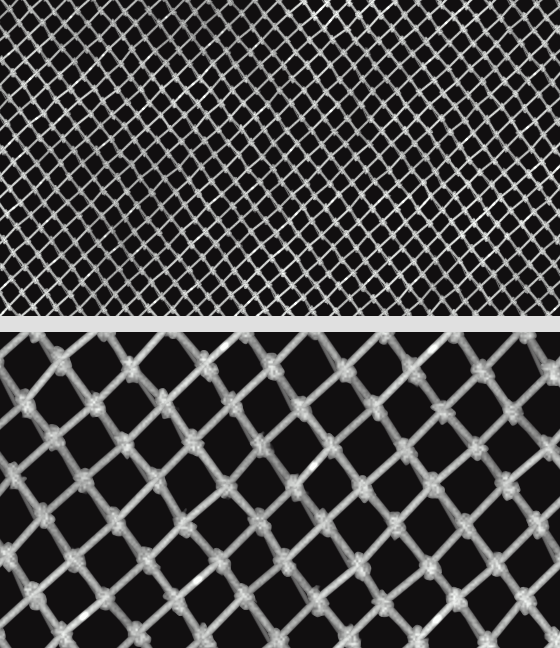
Top: the whole. Bottom: its middle third, enlarged.
Give the GLSL for this texture, as a Shadertoy shader.

```glsl
#define RISING vec2(0.0417, 0.0401)
#define FALLING vec2(0.0324, -0.0414)
#define ANCHOR vec2(0.793, 0.551)
#define JITTER 0.0070
#define WARP 0.010
#define RISING_RADIUS 0.0044
#define FALLING_RADIUS 0.0051
#define KNOT_RADIUS 0.0094
#define GRAIN_SCALE 400.0
#define PATCHINESS 0.32
#define GAP_COLOR vec3(0.066, 0.057, 0.064)
#define STEEL_COLOR vec3(0.87, 0.88, 0.87)

float hash(vec2 p) {
    vec3 q = fract(vec3(p.xyx) * 0.1031);
    q += dot(q, q.yzx + 33.33);
    return fract((q.x + q.y) * q.z);
}

float noise(vec2 p) {
    vec2 cell = floor(p), f = fract(p);
    f = f * f * (3.0 - 2.0 * f);
    float low = mix(hash(cell), hash(cell + vec2(1, 0)), f.x);
    float high = mix(hash(cell + vec2(0, 1)), hash(cell + vec2(1, 1)), f.x);
    return mix(low, high, f.y);
}

// Crossing of two wires: lattice point, sheet distortion, own offset
vec2 knotPosition(vec2 id) {
    vec2 base = ANCHOR + id.x * RISING + id.y * FALLING;
    vec2 bend = vec2(noise(base * 4.0 + 20.0), noise(base * 4.0 + 50.0)) - 0.5;
    vec2 offset = vec2(hash(id + 71.3), hash(id + 139.7)) - 0.5;
    return base + WARP * bend + JITTER * offset;
}

// x: distance to the segment, y: position along it
vec2 segment(vec2 p, vec2 a, vec2 b) {
    vec2 ab = b - a;
    float t = clamp(dot(p - a, ab) / dot(ab, ab), 0.0, 1.0);
    return vec2(length(p - a - ab * t), t);
}

// Rounded metal, bright along the axis and dim at its smooth edge
float metal(float dist, float radius, float tone, float aa) {
    float r = clamp(dist / radius, 0.0, 1.0);
    return tone * (1.0 - 0.58 * r * r) * smoothstep(aa, -aa, dist - radius);
}

void mainImage(out vec4 fragColor, in vec2 fragCoord) {
    vec2 p = fragCoord / iResolution.y;
    float aa = 0.8 / iResolution.y;
    float grain = noise(p * GRAIN_SCALE) - 0.5;
    float lump = noise(p * GRAIN_SCALE * 0.4 + 17.0) - 0.5;
    vec2 home = round(inverse(mat2(RISING, FALLING)) * (p - ANCHOR));
    float light = 0.0;

    for (int j = -1; j <= 1; j++)
    for (int i = -1; i <= 1; i++) {
        vec2 id = home + vec2(i, j);
        vec2 knot = knotPosition(id);
        vec2 upper = knotPosition(id + vec2(1, 0));
        vec2 lower = knotPosition(id + vec2(0, 1));
        float variation = hash(id + 211.0);

        // Straight polished wire with an occasional glint
        vec2 s = segment(p, knot, upper);
        float tone = 0.76 + 0.20 * variation + 0.16 * grain;
        float glint = step(0.9, variation) * smoothstep(0.12, 0.03, abs(s.y - 0.5));
        light = max(light, metal(s.x, RISING_RADIUS, tone + 0.35 * glint, aa));

        // Duller wire, narrowing away from the knot
        s = segment(p, knot, lower);
        float radius = FALLING_RADIUS * (1.1 - 0.3 * s.y);
        tone = 0.60 + 0.24 * hash(id + 307.0) + 0.16 * grain;
        light = max(light, metal(s.x, radius, tone, aa));

        // Dim rear strand fanning out beside the duller wire
        vec2 side = normalize(vec2(FALLING.y, -FALLING.x));
        float fan = mix(0.003, 0.010, hash(id + 401.0));
        s = segment(p, knot, lower + side * fan);
        light = max(light, metal(s.x, FALLING_RADIUS * 0.55, 0.44, aa));

        // Rough knot, drawn out along a steep hook
        vec2 reach = vec2(0.45, -0.89) * mix(0.005, 0.009, variation);
        s = segment(p, knot - reach * 0.6, knot + reach);
        tone = 0.87 + 0.36 * grain;
        light = max(light, metal(s.x + 0.005 * lump, KNOT_RADIUS, tone, aa));
    }

    // Uneven illumination over the sheet
    float patches = noise(p * 3.0 + 5.0) + 0.5 * noise(p * 8.0 + 31.0) - 0.75;
    light *= 1.0 + PATCHINESS * patches;

    vec3 color = mix(GAP_COLOR, STEEL_COLOR, clamp(light, 0.0, 1.15));
    fragColor = vec4(color, 1.0);
}
```
